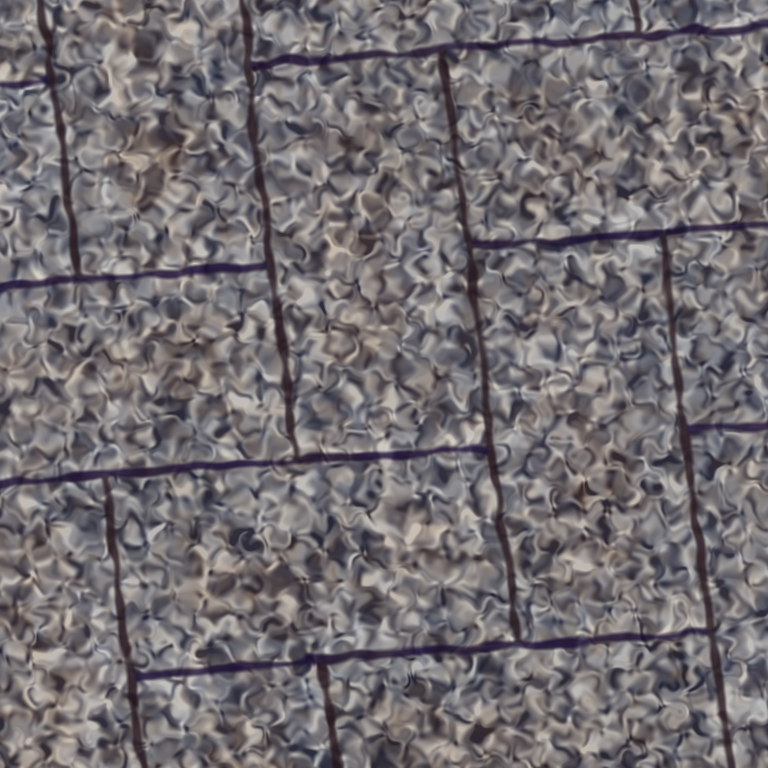
Write a three.js fragment shader that draws this texture.

```glsl
varying vec2 vUv;

#define ORIGIN vec2(0.322, 0.917)
#define STEP_ACROSS vec2(0.2526, 0.0195)
#define STEP_DOWN vec2(0.0332, -0.2591)
#define JOINT_HALF 0.019
#define JOINT_SOFT 0.013
#define JOINT_WOBBLE 0.028
#define CORNER_RADIUS 0.035
#define GRAIN_SCALE 108.0
#define GRAIN_CONTRAST 1.5
#define BRICK_VARIATION 0.035

const vec3 GRAIN_DARK = vec3(0.185, 0.170, 0.215);
const vec3 GRAIN_LIGHT = vec3(0.745, 0.725, 0.700);
const vec3 JOINT_VIOLET = vec3(0.150, 0.105, 0.250);
const vec3 JOINT_BROWN = vec3(0.190, 0.140, 0.165);
const vec3 TINT_WARM = vec3(0.030, 0.000, -0.030);
const vec3 TINT_COOL = vec3(-0.022, 0.000, 0.028);

float hash(vec2 p) {
  return fract(sin(dot(p, vec2(127.1, 311.7))) * 43758.5453);
}

float noise(vec2 p) {
  vec2 i = floor(p), f = fract(p);
  f = f * f * (3.0 - 2.0 * f);
  return mix(mix(hash(i), hash(i + vec2(1.0, 0.0)), f.x),
             mix(hash(i + vec2(0.0, 1.0)), hash(i + vec2(1.0, 1.0)), f.x), f.y);
}

vec2 noise2(vec2 p) {
  return vec2(noise(p), noise(p + vec2(37.3, 71.9))) - 0.5;
}

vec2 rotate(vec2 p, float a) {
  float c = cos(a), s = sin(a);
  return vec2(c * p.x - s * p.y, s * p.x + c * p.y);
}

float cross2(vec2 a, vec2 b) {
  return a.x * b.y - a.y * b.x;
}

// Skewed grid coordinates: x across, y down, one unit per brick width
vec2 toGrid(vec2 p) {
  p -= ORIGIN;
  return vec2(cross2(p, STEP_DOWN), cross2(STEP_ACROSS, p)) / cross2(STEP_ACROSS, STEP_DOWN);
}

// Herringbone: position inside the brick, its size and its first cell
void herringbone(vec2 g, out vec2 local, out vec2 size, out vec2 id) {
  vec2 cell = floor(g);
  float k = mod(cell.x - cell.y, 4.0);
  bool upright = k < 0.5 || k > 2.5;
  vec2 offset = k > 2.5 ? vec2(0.0, 1.0) : (k > 1.5 ? vec2(1.0, 0.0) : vec2(0.0));
  size = upright ? vec2(1.0, 2.0) : vec2(2.0, 1.0);
  local = fract(g) + offset;
  id = cell - offset;
}

float edgeDistance(vec2 local, vec2 size) {
  vec2 a = abs(local - 0.5 * size) - 0.5 * size + CORNER_RADIUS;
  return CORNER_RADIUS - length(max(a, 0.0)) - min(max(a.x, a.y), 0.0);
}

// Short curled flecks from warped noise
float grain(vec2 p) {
  vec2 q = rotate(p, 0.6) * GRAIN_SCALE;
  q += 2.4 * noise2(rotate(p, 1.3) * GRAIN_SCALE * 0.55);
  float fine = noise(q);
  float coarse = noise(rotate(q, 0.9) * 0.62 + 19.0);
  return 0.5 + (mix(fine, coarse, 0.42) - 0.5) * GRAIN_CONTRAST;
}

void main() {
  vec2 p = vUv;
  vec2 g = toGrid(p) + JOINT_WOBBLE * noise2(p * 34.0) + 0.035 * noise2(p * 5.0);
  vec2 local, size, id;
  herringbone(g, local, size, id);
  float d = edgeDistance(local, size);
  vec2 gap = min(local, size - local);

  // Speckled stone with a tone per brick
  float speck = grain(p);
  vec3 color = mix(GRAIN_DARK, GRAIN_LIGHT, clamp(speck, 0.0, 1.0));
  color += (hash(id + 3.7) - 0.5) * BRICK_VARIATION;
  color += (noise(p * 16.0) - 0.5) * 0.05;

  // Warm centres, cool patches and tinted flecks
  float centre = smoothstep(0.1, 0.45, d) * noise(p * 9.0 + 5.0);
  float cool = noise(p * 6.0 + 23.0) * (0.5 + hash(id));
  float fleck = noise(p * 58.0 + 11.0) - 0.5;
  color += TINT_WARM * centre + TINT_COOL * cool * 0.7;
  color += (TINT_WARM - TINT_COOL) * fleck * 0.8;

  // Pale rim, strongest along the lower edge
  float lower = 1.0 - smoothstep(0.02, 0.13, size.y - local.y);
  float rim = 1.0 - smoothstep(0.02, 0.09, d);
  color += vec3(0.055, 0.050, 0.038) * (lower + 0.35 * rim);

  // Dark joints of uneven width, violet across and brown down
  float wear = noise(p * 42.0 + 9.0);
  float halfWidth = JOINT_HALF * (0.55 + 0.95 * wear);
  float joint = 1.0 - smoothstep(halfWidth - JOINT_SOFT, halfWidth + JOINT_SOFT, d);
  float across = smoothstep(-0.02, 0.02, gap.x - gap.y);
  vec3 jointColor = mix(JOINT_BROWN, JOINT_VIOLET, across * (0.5 + 0.5 * noise(p * 20.0)));
  jointColor += 0.08 * (speck - 0.5);
  color = mix(color, jointColor, joint * (0.82 + 0.18 * wear));

  gl_FragColor = vec4(clamp(color, 0.0, 1.0), 1.0);
}
```
